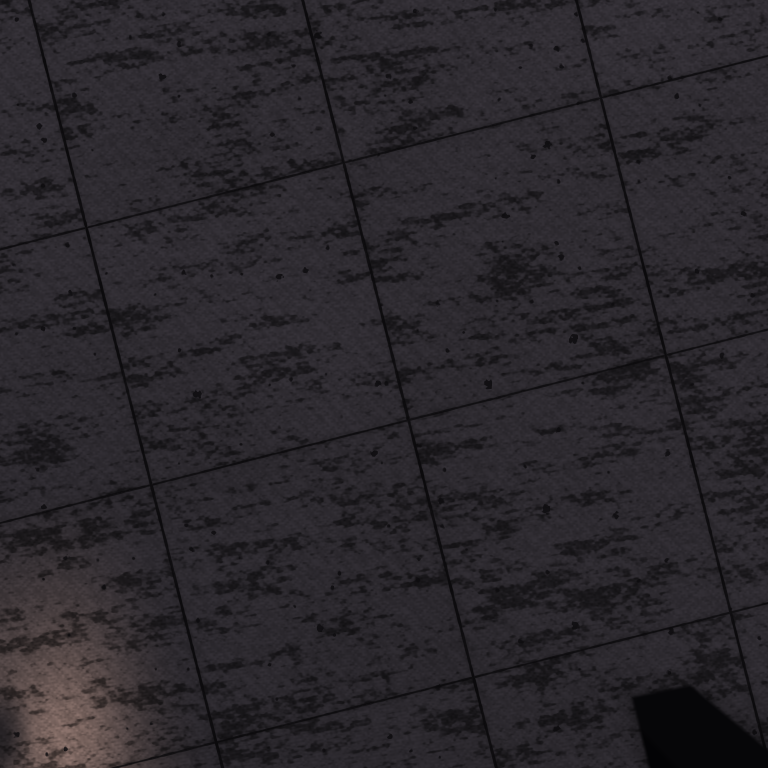
Write a WebGL 2 fragment shader that draws this texture.

```glsl
#version 300 es
precision highp float;
// Dim floor of dark, streaked stone tiles, with a warm patch of light and a black corner block.

uniform vec2 u_resolution;
out vec4 fragColor;

float hash(vec2 p) {
    return fract(sin(dot(p, vec2(127.1, 311.7))) * 43758.5453);
}

float valueNoise(vec2 p) {
    vec2 i = floor(p), f = fract(p);
    f = f * f * (3.0 - 2.0 * f);
    return mix(mix(hash(i), hash(i + vec2(1, 0)), f.x),
               mix(hash(i + vec2(0, 1)), hash(i + vec2(1, 1)), f.x), f.y);
}

float fbm(vec2 p) {
    float sum = 0.0, amplitude = 0.5;
    for (int i = 0; i < 4; i++) {
        sum += amplitude * valueNoise(p);
        p = p * 2.03 + 17.3;
        amplitude *= 0.5;
    }
    return sum / 0.9375;
}

// Small round holes, at most one per cell, with ragged edges
float pits(vec2 p, float cells, float chance, float radius, float pixel) {
    vec2 cell = floor(p * cells);
    vec2 center = 0.25 + 0.5 * vec2(hash(cell + 3.7), hash(cell + 8.2));
    float r = radius * (0.5 + 0.7 * hash(cell + 5.1));
    float d = length(fract(p * cells) - center) / cells;
    d += (valueNoise(p * 330.0) - 0.5) * r * 1.1;
    return step(hash(cell + 1.4), chance) * (1.0 - smoothstep(r - pixel, r + pixel, d));
}

void main() {
    vec2 uv = gl_FragCoord.xy / u_resolution;
    float pixel = 1.0 / min(u_resolution.x, u_resolution.y);

    // Rotated square grid, one unit per tile
    float side = 0.3455, angle = 0.247;
    vec2 p = uv - vec2(0.532, 0.453);
    vec2 q = vec2(dot(p, vec2(cos(angle), sin(angle))),
                  dot(p, vec2(-sin(angle), cos(angle)))) / side;
    vec2 tile = floor(q);
    vec2 s = q + tile * 7.31 + 40.0;
    s.y += 0.08 * s.x;

    // Stone: drawn-out streaks made of many fine dark flecks
    float streak = 0.6 * fbm(s * vec2(3.5, 16.0)) + 0.4 * fbm(s * vec2(8.0, 30.0) + 3.0);
    float fleck = 0.6 * valueNoise(s * vec2(38.0, 58.0)) + 0.4 * valueNoise(s * vec2(80.0, 105.0) + 9.0);
    float grain = valueNoise(s * vec2(110.0, 140.0) + 5.0) - 0.5;
    float dark = smoothstep(0.42, 0.82, fleck + 2.0 * (streak - 0.5));
    float tone = 1.1 - 0.38 * dark + 0.22 * grain + 0.2 * (0.5 - fleck);
    tone -= 0.1 * smoothstep(0.45, 0.65, streak);
    tone += 0.14 * (fbm(q * 2.5 + 30.0) - 0.5) + 0.04 * (hash(tile) - 0.5);
    tone *= 0.95 + 0.12 * uv.y;
    vec3 color = vec3(0.163, 0.152, 0.172) * tone;

    // Warm light in the lower left, dimming toward the corner
    float glow = (1.0 - smoothstep(-1.5, -1.02, q.x)) * (1.0 - smoothstep(-0.65, 0.12, q.y));
    vec2 fromCore = (uv - vec2(0.085, 0.035)) / vec2(0.075, 0.1);
    float core = exp(-dot(fromCore, fromCore));
    float corner = 1.0 - smoothstep(0.0, 0.09, length((uv - vec2(0.0, 0.04)) * vec2(1.8, 1.0)));
    color *= 1.0 + (glow * vec3(0.8, 0.65, 0.45) + core * vec3(1.2, 1.0, 0.75)) * (1.0 - 0.8 * corner);
    color *= 1.0 - 0.3 * corner;

    // Pits in two sizes
    float holes = max(pits(uv + 2.0, 13.0, 0.22, 0.0045, pixel),
                      pits(uv + 5.0, 27.0, 0.18, 0.0026, pixel));
    color = mix(color, vec3(0.05, 0.045, 0.055), 0.85 * holes);

    // Thin joints, fainter across than down, with slight wear
    vec2 toJoint = abs(fract(q + 0.5) - 0.5) * side;
    toJoint += (valueNoise(q * 60.0) - 0.5) * 0.0007;
    vec2 halfWidth = vec2(0.0018, 0.0013);
    vec2 joint = 1.0 - smoothstep(halfWidth - 0.7 * pixel, halfWidth + 0.7 * pixel, toJoint);
    vec2 rim = exp(-toJoint / 0.003);
    color *= 1.0 - 0.22 * max(rim.x, rim.y);
    float wear = 0.8 + 0.2 * valueNoise(q * 14.0);
    color = mix(color, vec3(0.042, 0.038, 0.046), wear * max(joint.x, joint.y * 0.88));

    // Black block in the lower right with a soft shadow
    float block = max(dot(uv - vec2(0.823, 0.092), vec2(-0.97, -0.243)),
                  max(dot(uv - vec2(0.823, 0.092), vec2(-0.2, 0.98)),
                      dot(uv - vec2(0.898, 0.108), vec2(0.64, 0.768))));
    color *= 1.0 - 0.3 * exp(-max(block, 0.0) / 0.012);
    float face = smoothstep(0.0, 0.012, dot(uv - vec2(0.835, 0.04), vec2(0.72, 0.69)));
    vec3 blockColor = mix(vec3(0.012, 0.012, 0.018), vec3(0.025, 0.024, 0.032), face);
    color = mix(color, blockColor, 1.0 - smoothstep(-0.003, 0.002 + pixel, block));

    fragColor = vec4(color, 1.0);
}
```
